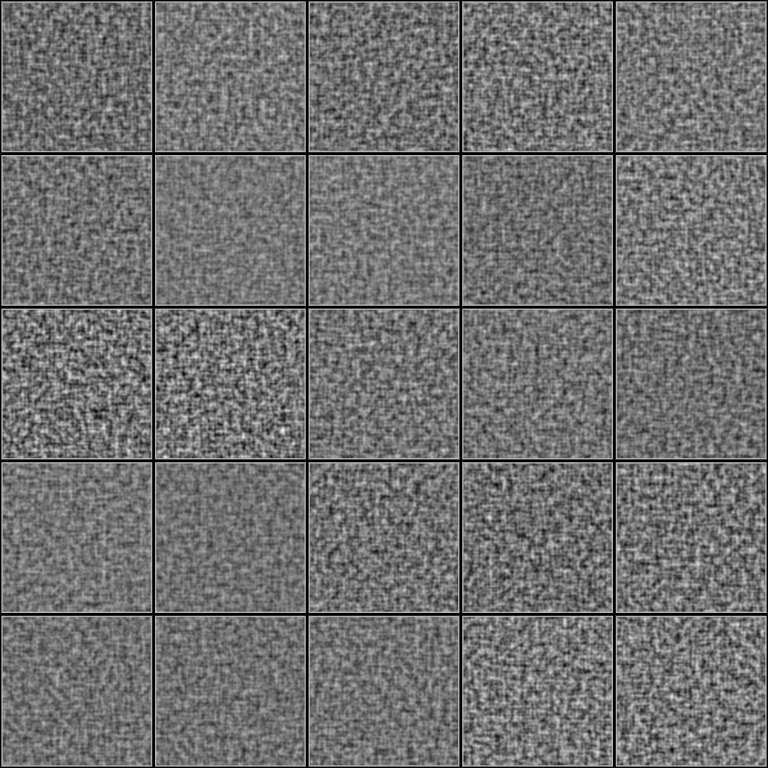
A Shadertoy shader for this texture:

```glsl
// Grey speckled stone tiles in a five by five grid, with black joints and pale rims.

const float TILES = 5.0;
const float JOINT_HALF_WIDTH = 0.009; // in tile widths
const float RIM_END = 0.018;
const vec3 STONE = vec3(0.45);
const vec3 RIM = vec3(0.74);
const vec3 JOINT = vec3(0.0);

// Integer hash of a lattice point, returned in 0..1
float hash(vec2 p) {
    uvec2 q = uvec2(ivec2(floor(p))) * uvec2(1597u, 3812u);
    uint n = (q.x ^ (q.y * 7919u)) * 747796u + 28913u;
    n = (n ^ (n >> 15)) * 739391u;
    n = (n ^ (n >> 13)) * 668265u;
    n ^= n >> 16;
    return float(n & 65535u) / 65535.0;
}

// Dot product of a random unit gradient with the offset from its corner
float cornerSlope(vec2 cell, vec2 offset) {
    float angle = 6.28319 * hash(cell);
    return dot(vec2(cos(angle), sin(angle)), offset);
}

float gradientNoise(vec2 p) {
    vec2 i = floor(p);
    vec2 f = p - i;
    vec2 u = f * f * f * (f * (f * 6.0 - 15.0) + 10.0);
    vec2 e = vec2(1.0, 0.0);
    float low = mix(cornerSlope(i, f), cornerSlope(i + e, f - e), u.x);
    float high = mix(cornerSlope(i + e.yx, f - e.yx), cornerSlope(i + 1.0, f - 1.0), u.x);
    return mix(low, high, u.y);
}

// Soft blotches, finer grain and a faint woven hatching
float stoneGrain(vec2 p, vec2 seed) {
    float blotches = gradientNoise(p * 23.0 + seed);
    float grain = gradientNoise(p * 43.0 + seed + 211.3);
    float warp = gradientNoise(p * vec2(50.0, 9.0) + seed + 419.7);
    float weft = gradientNoise(p * vec2(9.0, 50.0) + seed + 631.1);
    return 0.31 * blotches + 0.20 * grain + 0.14 * (warp + weft);
}

// Antialiased step, one pixel wide
float edge(float limit, float value, float pixel) {
    return clamp((value - limit) / pixel + 0.5, 0.0, 1.0);
}

void mainImage(out vec4 fragColor, in vec2 fragCoord) {
    vec2 p = fragCoord / iResolution.xy * TILES;
    vec2 tile = floor(p);
    vec2 local = p - tile;
    float pixel = TILES / iResolution.y;

    // Each tile has its own grain, contrast and brightness
    vec2 seed = 1000.0 + 137.0 * tile;
    float contrast = mix(0.75, 1.4, pow(hash(tile + 31.0), 1.5));
    float brightness = mix(-0.025, 0.025, hash(tile + 73.0));
    vec3 color = STONE + brightness + contrast * stoneGrain(local, seed);

    // Pale rim inside the black joint
    vec2 toSide = min(local, 1.0 - local);
    float border = min(toSide.x, toSide.y);
    color = mix(mix(color, RIM, 0.85), color, edge(RIM_END, border, pixel));
    color = mix(JOINT, color, edge(JOINT_HALF_WIDTH, border, pixel));

    fragColor = vec4(clamp(color, 0.0, 1.0), 1.0);
}
```
